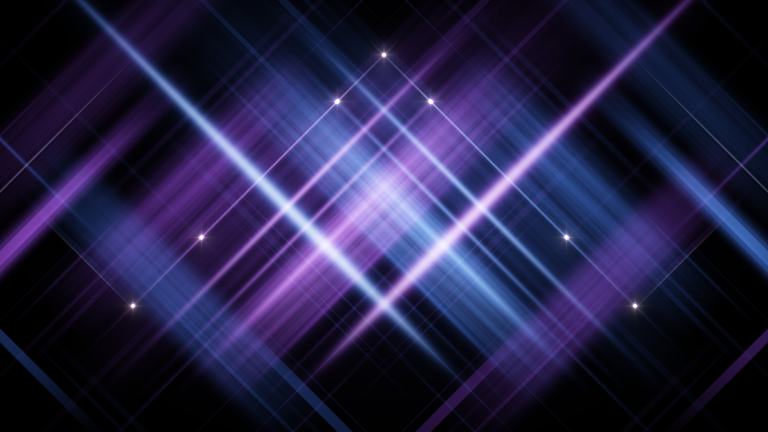
Give the GLSL for this background, as a Shadertoy shader.

```glsl
float hash(float n) { return fract(sin(n * 127.1) * 43758.5); }

float noise(vec2 p) {
    vec2 i = floor(p), f = fract(p);
    f = f * f * (3.0 - 2.0 * f);
    float n = i.x + i.y * 57.0;
    return mix(mix(hash(n), hash(n + 1.0), f.x),
               mix(hash(n + 57.0), hash(n + 58.0), f.x), f.y);
}

// Fades in from span.x, is full at span.y and gone at span.z
float along(float s, vec3 span) {
    return smoothstep(span.x, span.y, s) * (1.0 - smoothstep(span.y, span.z, s));
}

// q.x runs across the streaks, q.y along them
float line(vec2 q, float at, float width, vec3 span) {
    float d = (q.x - at) / max(width, 1.1 / iResolution.y);
    return exp(-d * d) * along(q.y, span);
}

// Flat strip with crisp edges
float strip(vec2 q, float at, float width, vec3 span) {
    float d = abs(q.x - at) - width;
    float edge = max(0.003, 1.0 / iResolution.y);
    return (1.0 - smoothstep(-edge, edge, d)) * along(q.y, span);
}

// Broad band with soft edges and a long plateau
float band(vec2 q, float at, float width, vec3 span) {
    float d = (q.x - at) / width;
    return exp(-d * d * d * d) * pow(along(q.y, span), 0.65);
}

// All streaks of one diagonal direction
vec3 streaks(vec2 q, vec3 tint, vec3 pale) {
    float grain = 0.5 * noise(vec2(q.x * 30.0 + 90.0, q.y * 1.2 + 7.0))
                + 0.3 * noise(vec2(q.x * 75.0 + 210.0, q.y * 1.7 + 9.0))
                + 0.2 * noise(vec2(q.x * 170.0 + 500.0, q.y * 2.0 + 5.0));
    float brushed = 0.3 + 1.4 * grain;

    // Broad brushed bands
    float body = 0.95 * band(q, -0.47, 0.105, vec3(-0.15, 0.6, 1.32));
    body += 0.22 * band(q, -0.42, 0.17, vec3(-0.6, 0.3, 1.35));
    body += 0.58 * band(q, 0.0, 0.115, vec3(0.3, 0.8, 1.5));
    body += 0.28 * band(q, -0.21, 0.10, vec3(-0.3, 0.5, 1.6));
    body += 0.42 * band(q, -1.17, 0.10, vec3(-0.5, 0.2, 0.85));
    body += 0.30 * band(q, 0.48, 0.10, vec3(0.0, 0.9, 1.6));
    body += 0.8 * band(q, 0.29, 0.045, vec3(0.6, 1.35, 1.9));
    body *= brushed;
    body += 0.35 * strip(q, -1.09, 0.018, vec3(0.3, 0.8, 1.3));
    body += 0.5 * strip(q, -1.665, 0.016, vec3(-0.5, -0.1, 0.4));
    body += 0.5 * strip(q, 0.29, 0.017, vec3(0.7, 1.35, 1.8));

    // Fine scattered strips
    for (float i = 1.0; i < 45.0; i++) {
        float middle = mix(-0.4, 1.5, hash(i + 40.3));
        float reach = mix(0.3, 0.7, hash(i + 80.7));
        body += mix(0.05, 0.22, hash(i + 11.9))
              * strip(q, mix(-1.7, 0.8, hash(i)), mix(0.001, 0.012, hash(i + 23.1)),
                      vec3(middle - reach, middle, middle + reach));
    }

    // Sharp coloured lines
    body += 0.6 * line(q, -1.21, 0.006, vec3(-1.4, -0.7, 0.0));
    body += 0.8 * line(q, -0.255, 0.011, vec3(-0.3, 0.55, 1.65));
    body += 0.6 * line(q, -0.345, 0.009, vec3(-0.2, 0.6, 1.55));
    body += 0.5 * line(q, -0.43, 0.011, vec3(0.2, 0.75, 1.45));
    body += 0.5 * line(q, -0.58, 0.009, vec3(0.1, 0.7, 1.3));
    body += 0.4 * line(q, -0.127, 0.005, vec3(-0.05, 0.6, 1.6));

    // Pale cores
    float core = 0.5 * line(q, -0.255, 0.008, vec3(-0.1, 0.6, 1.4));
    core += 0.25 * line(q, -0.345, 0.006, vec3(0.0, 0.6, 1.3));
    core += 0.3 * line(q, -0.43, 0.008, vec3(0.2, 0.75, 1.25));
    core += 0.17 * band(q, -0.47, 0.08, vec3(0.0, 0.55, 1.2)) * brushed;
    core += 0.40 * line(q, -0.127, 0.003, vec3(0.0, 0.4, 1.55));
    core += 0.40 * line(q, 0.445, 0.003, vec3(0.65, 1.2, 1.8));
    core += 0.22 * line(q, -1.295, 0.003, vec3(-0.4, -0.05, 0.2));

    // Main beam with its halo
    vec3 beamSpan = vec3(-1.5, 0.35, 1.2);
    float taper = mix(0.011, 0.023, along(q.y, vec3(-0.9, 0.4, 1.3)));
    body += 1.1 * line(q, -0.704, taper * 1.3, beamSpan);
    body += 0.16 * line(q, -0.704, 0.06, beamSpan);
    core += 1.15 * line(q, -0.704, taper * 0.75, vec3(-0.9, 0.4, 1.05));
    return tint * body + pale * core;
}

void mainImage(out vec4 fragColor, in vec2 fragCoord) {
    // Centred horizontally, measured downwards from the top edge
    vec2 p = vec2(fragCoord.x - 0.5 * iResolution.x, iResolution.y - fragCoord.y) / iResolution.y;

    // Blue falls to the right, violet is its mirror
    vec3 light = streaks(vec2(p.x - p.y, p.x + p.y), vec3(0.19, 0.37, 0.86), vec3(0.70, 0.82, 1.05));
    light += streaks(vec2(-p.x - p.y, p.y - p.x), vec3(0.47, 0.20, 0.80), vec3(0.93, 0.74, 1.05));

    // Central haze and darkened rim
    vec2 fromCentre = (p - vec2(0.0, 0.48)) * vec2(0.85, 1.3);
    float r2 = dot(fromCentre, fromCentre);
    light += vec3(0.03, 0.03, 0.08) * exp(-5.0 * r2);
    light *= mix(0.55, 1.1, exp(-2.0 * r2));
    vec3 color = 1.0 - exp(-1.25 * light);

    // Sparkles along the thin lines
    for (int i = 0; i < 4; i++) {
        float s = vec4(0.127, 0.343, 0.972, 1.289)[i];
        vec2 d = abs(vec2(abs(p.x), p.y) - 0.5 * vec2(s - 0.127, s + 0.127));
        float rays = exp(-d.x / 0.010 - d.y / 0.0025) + exp(-d.y / 0.010 - d.x / 0.0025);
        float glow = 0.7 * exp(-dot(d, d) / 0.00002) + 0.4 * exp(-length(d) / 0.012);
        color += vec3(1.0, 0.86, 0.84) * (0.4 * rays + glow);
    }
    fragColor = vec4(min(color, 1.0), 1.0);
}
```
